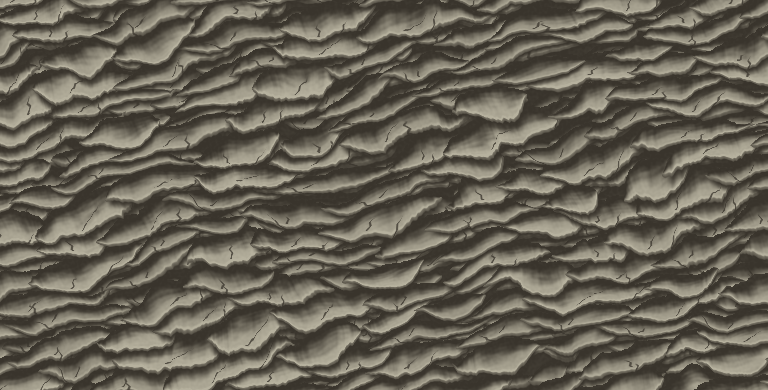
Give the GLSL for this texture, as a Shadertoy shader.

```glsl
// Weathered bark: overlapping slanted scales with lit lower lips, soft shadows and fine cracks.

const vec3 SHADOW_COLOR = vec3(0.222, 0.203, 0.172);
const vec3 LIGHT_COLOR = vec3(0.715, 0.695, 0.620);
const vec2 LARGE_CELL = vec2(0.215, 0.066);   // spacing of the scales, in canvas heights
const vec2 SMALL_CELL = vec2(0.125, 0.045);
const float GRAIN_ANGLE = 0.25;

vec2 hash2(vec2 p) {
    vec3 q = fract(p.xyx * vec3(0.1031, 0.1030, 0.0973));
    q += dot(q, q.yzx + 33.33);
    return fract((q.xx + q.yz) * q.zy);
}

float gradientDot(vec2 corner, vec2 offset) {
    float angle = 6.2832 * hash2(corner).x;
    return dot(vec2(cos(angle), sin(angle)), offset);
}

// Gradient noise, about -0.7 to 0.7
float noise(vec2 p) {
    vec2 i = floor(p), f = p - i;
    vec2 u = f * f * f * (f * (f * 6.0 - 15.0) + 10.0);
    vec2 e = vec2(0.0, 1.0);
    return mix(mix(gradientDot(i, f), gradientDot(i + e.yx, f - e.yx), u.x),
               mix(gradientDot(i + e, f - e), gradientDot(i + 1.0, f - 1.0), u.x), u.y);
}

vec2 warp(vec2 p, float frequency, float amount) {
    return p + amount * vec2(noise(p * frequency), noise(p * frequency + 31.7));
}

mat2 rotation(float angle) {
    float c = cos(angle), s = sin(angle);
    return mat2(c, -s, s, c);
}

// Thin zigzag crack that climbs from the lower lip and tapers out
float crack(float x, float rise, vec2 random, float blur) {
    float reach = mix(0.015, 0.040, random.y);
    float zigzag = 0.014 * (abs(fract(rise * 50.0 + random.x) - 0.5) - 0.25);
    float offset = abs(x - zigzag - rise * (random.x - 0.4) * 4.0);
    float width = 0.0012 * max(0.0, 1.0 - rise / reach);
    float line = 1.0 - smoothstep(width, width + blur, offset);
    return line * step(0.0, rise) * (1.0 - smoothstep(0.6 * reach, reach, rise));
}

// Paints one scale over the tone below it; d is measured from its centre
float paintScale(float tone, vec2 d, vec2 size, vec2 random, float streak, float blur) {
    float x = d.x / size.x;
    if (abs(x) >= 1.0) return tone;
    x += (random.x - 0.5) * 0.7 * (1.0 - x * x);
    float taper = max(0.001, 1.0 - pow(abs(x), 1.7));

    // Ragged lower lip and leaf-shaped outline
    float seed = random.x * 83.0 + random.y * 47.0;
    float ragged = 0.30 * noise(vec2(d.x * 14.0, seed))
                 + 0.13 * abs(noise(vec2(d.x * 34.0, seed + 9.0)))
                 + 0.04 * noise(vec2(d.x * 110.0, seed + 5.0));
    float thickness = size.y * pow(taper, 0.7);
    float rise = d.y + 0.5 * thickness - ragged * size.y;
    float t = rise / thickness;

    // Shadow thrown below the lip
    float shade = smoothstep(-0.32 * size.y, 0.0, rise) * (1.0 - step(1.0, t));
    tone *= 1.0 - 0.95 * shade * smoothstep(0.0, 0.3, taper);

    // Face fading upward, with a bevelled rim along the lip
    float peak = mix(0.76, 0.95, random.y);
    float face = peak * (1.0 - smoothstep(0.20, 0.88, t + 0.35 * streak));
    face += 0.14 * streak * (0.3 + face);
    float bevel = mix(0.22, 0.50, clamp(rise / 0.006, 0.0, 1.0));
    float glint = 0.11 * (1.0 - smoothstep(0.0, 0.005, abs(rise - 0.009)));
    face = mix(bevel, face + glint, smoothstep(0.005, 0.005 + blur, rise));

    float cracks = crack(d.x - size.x * (random.y - 0.5), rise, random.yx, blur);
    cracks = max(cracks, crack(d.x + size.x * 0.4 * random.x, rise - 0.014, random, blur));
    face *= 1.0 - 0.75 * cracks * step(0.3, random.x);

    float cover = smoothstep(-0.5 * blur, 0.5 * blur, rise);
    cover *= 1.0 - smoothstep(0.8, 1.0, t);
    return mix(tone, face, cover);
}

// Stacks nearby scales, each row overlapping the row beneath it
float paintScales(float tone, vec2 p, vec2 cell, float streak, float blur) {
    float baseRow = floor(p.y / cell.y);
    for (int j = -2; j <= 2; j++) {
        float row = baseRow + float(j);
        float stagger = hash2(vec2(row, 7.0)).x + 0.5 * row;
        float baseColumn = floor(p.x / cell.x - stagger);
        for (int i = -1; i <= 1; i++) {
            vec2 id = vec2(baseColumn + float(i), row);
            vec2 jitter = hash2(id + 113.0) - 0.5;
            vec2 random = hash2(id + 251.0);
            vec2 center = (id + 0.5 + vec2(stagger, 0.0) + 0.45 * jitter) * cell;
            vec2 size = cell * mix(vec2(0.40, 0.75), vec2(0.93, 1.45), random);
            vec2 d = p - center;
            d.y -= d.x * jitter.x * 0.22;
            tone = paintScale(tone, d, size, random, streak, blur);
        }
    }
    return tone;
}

void mainImage(out vec4 fragColor, in vec2 fragCoord) {
    vec2 p = fragCoord / iResolution.y;
    float blur = 1.3 / iResolution.y;
    vec2 grain = rotation(GRAIN_ANGLE) * p + 4.0;
    vec2 bent = warp(warp(grain, 2.6, 0.060), 9.0, 0.026);

    // Brushed streaks follow the bent grain
    float streak = 0.6 * noise(rotation(0.15) * bent * vec2(9.0, 27.0))
                 + 0.4 * noise(bent * vec2(31.0, 105.0));

    // Small scales show in the gaps between the large ones
    float tone = 0.03 + 0.08 * streak;
    tone = 0.85 * paintScales(tone, bent + 2.0, SMALL_CELL, streak, blur);
    tone = paintScales(tone, bent, LARGE_CELL, streak, blur);
    tone += 0.05 * noise(grain * 120.0);
    fragColor = vec4(mix(SHADOW_COLOR, LIGHT_COLOR, clamp(tone, 0.0, 1.0)), 1.0);
}
```
